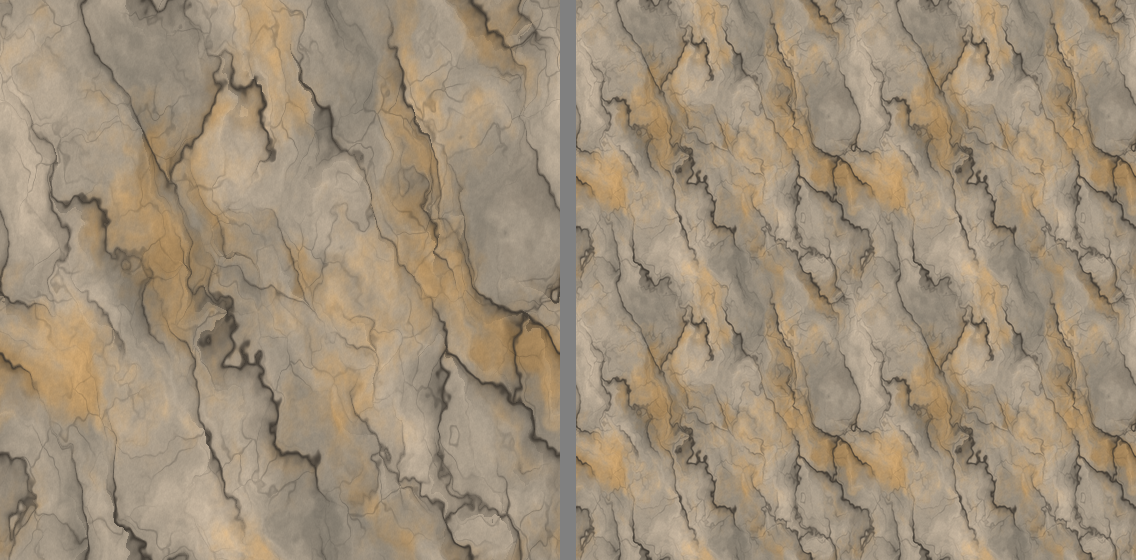
Left: one tile. Right: repeated 2 by 2.
This texture is drawn by a WebGL 1 fragment shader. Its source:

```glsl
precision highp float;
uniform vec2 u_resolution;

const vec3 GREY = vec3(0.545, 0.510, 0.455);
const vec3 PALE = vec3(0.755, 0.690, 0.605);
const vec3 OCHRE = vec3(0.735, 0.580, 0.375);
const vec3 CRACK = vec3(0.250, 0.225, 0.195);
const vec2 ACROSS = vec2(0.894, 0.447);   // unit vector across the slabs
const vec2 PATCH_FREQ = vec2(2.0, 2.0);
const vec2 WARP_FREQ = vec2(2.0, 3.0);
const vec2 MOTTLE_FREQ = vec2(9.0, 13.0);
const vec2 GRAIN_FREQ = vec2(75.0, 115.0);
const vec2 SLAB_FREQ = vec2(3.0, 2.0);
const vec2 CHIP_FREQ = vec2(5.0, 4.0);
const vec2 HAIR_FREQ = vec2(8.0, 10.0);
const float WARP = 0.12;
const float TONE_CONTRAST = 1.0;
const float RELIEF = 0.32;
const float GRAIN = 0.045;
const float CRACK_WIDTH = 0.0050;
const float SHADE_WIDTH = 0.028;
const float HAIR_WIDTH = 0.0022;
const float HAIR_DEPTH = 0.17;

float hash(vec2 c, float seed) {
  return fract(sin(dot(c, vec2(127.1, 311.7)) + seed * 74.7) * 43758.5453);
}

vec2 hash2(vec2 c, float seed) {
  return vec2(hash(c, seed), hash(c, seed + 0.37));
}

// Slanted lattice: x counts across the slabs, y along them
vec2 slant(vec2 p) {
  return vec2(2.0 * p.x + p.y, p.y - p.x);
}

// Cells one canvas apart share one index, so everything tiles
vec2 wrapCell(vec2 c, vec2 freq) {
  c -= floor((c.y + 0.5) / freq.y) * freq;
  return vec2(floor(mod(c.x + 0.5, 3.0 * freq.x)), c.y);
}

float corner(vec2 cell, vec2 offset, vec2 f, vec2 freq, float seed) {
  vec2 slope = hash2(wrapCell(cell + offset, freq), seed) * 2.0 - 1.0;
  return dot(slope, f - offset);
}

float noise(vec2 p, vec2 freq, float seed) {
  vec2 q = slant(p) * freq;
  vec2 c = floor(q);
  vec2 f = q - c;
  vec2 s = f * f * f * (f * (f * 6.0 - 15.0) + 10.0);
  vec2 e = vec2(1.0, 0.0);
  return mix(mix(corner(c, e.yy, f, freq, seed), corner(c, e.xy, f, freq, seed), s.x),
             mix(corner(c, e.yx, f, freq, seed), corner(c, e.xx, f, freq, seed), s.x), s.y);
}

float fbm(vec2 p, vec2 freq, float seed) {
  float sum = 0.0;
  float amp = 1.0;
  for (int i = 0; i < 5; i++) {
    sum += amp * noise(p, freq, seed + float(i));
    freq *= 2.0;
    amp *= 0.55;
  }
  return sum;
}

// x: canvas distance to the cell border, y: which side of it (-1 to 1)
vec2 border(vec2 p, vec2 freq, float seed) {
  vec2 q = slant(p) * freq;
  vec2 c = floor(q);
  vec2 r1 = vec2(9.0);
  vec2 r2 = vec2(9.0);
  for (int j = -1; j <= 1; j++) {
    for (int i = -1; i <= 1; i++) {
      vec2 cell = c + vec2(float(i), float(j));
      vec2 r = cell + 0.1 + 0.8 * hash2(wrapCell(cell, freq), seed) - q;
      if (dot(r, r) < dot(r1, r1)) { r2 = r1; r1 = r; }
      else if (dot(r, r) < dot(r2, r2)) { r2 = r; }
    }
  }
  vec2 n = normalize(r2 - r1);
  vec2 g = n * freq;
  vec2 grad = vec2(2.0 * g.x - g.y, g.x + g.y);
  return vec2(dot(0.5 * (r1 + r2), n) / length(grad), dot(normalize(grad), ACROSS));
}

// Dark line with a soft shadow under the overhanging slab
vec3 addCrack(vec3 col, vec2 b, float strength, float pixel) {
  float facing = mix(0.25, 1.0, smoothstep(0.3, 0.9, abs(b.y)));
  float s = strength * facing;
  float shade = 0.30 * max(b.y, 0.0) * exp(-b.x / SHADE_WIDTH)
              + 0.20 * exp(-b.x / (0.3 * SHADE_WIDTH));
  col *= 1.0 - s * shade;
  float line = 1.0 - smoothstep(0.0, CRACK_WIDTH * (0.3 + 0.7 * s) + pixel, b.x);
  return mix(col, CRACK, line * s * 0.85);
}

void main() {
  vec2 p = gl_FragCoord.xy / u_resolution;
  float pixel = 1.0 / min(u_resolution.x, u_resolution.y);
  vec2 w = p + WARP * vec2(fbm(p, WARP_FREQ, 11.0), fbm(p, WARP_FREQ, 23.0));

  // Broad tone, ochre stains and soft relief
  float height = fbm(w, WARP_FREQ, 31.0);
  float relief = height - fbm(w + ACROSS * 0.012, WARP_FREQ, 31.0);
  float mottle = fbm(p, MOTTLE_FREQ, 47.0);
  float tone = 0.52 + TONE_CONTRAST * fbm(w, PATCH_FREQ, 59.0) + 0.22 * mottle;
  vec3 col = mix(GREY, PALE, clamp(tone, -0.1, 1.1));
  float stain = smoothstep(-0.15, 0.60, fbm(w, PATCH_FREQ, 71.0) + 0.25 * mottle);
  col = mix(col, OCHRE * (0.86 + 0.26 * tone), 0.85 * stain);
  col *= 1.0 + RELIEF * clamp(relief, -0.4, 0.4);

  // Hairlines, chips and main cracks, each fading in and out
  float hair = 1.0 - smoothstep(0.0, HAIR_WIDTH + pixel, border(w, HAIR_FREQ, 83.0).x);
  col *= 1.0 - HAIR_DEPTH * hair * smoothstep(-0.25, 0.35, noise(p, WARP_FREQ * 2.0, 89.0));
  float chips = smoothstep(0.0, 0.45, noise(p, WARP_FREQ, 97.0));
  col = addCrack(col, border(w, CHIP_FREQ, 101.0), 0.75 * chips, pixel);
  float cracks = smoothstep(-0.30, 0.30, noise(p, WARP_FREQ, 109.0));
  col = addCrack(col, border(w, SLAB_FREQ, 113.0), cracks, pixel);

  // Fine grain
  col *= 1.0 + GRAIN * (noise(p, GRAIN_FREQ, 127.0) + noise(p, GRAIN_FREQ * 2.0, 131.0));
  gl_FragColor = vec4(clamp(col, 0.0, 1.0), 1.0);
}
```
